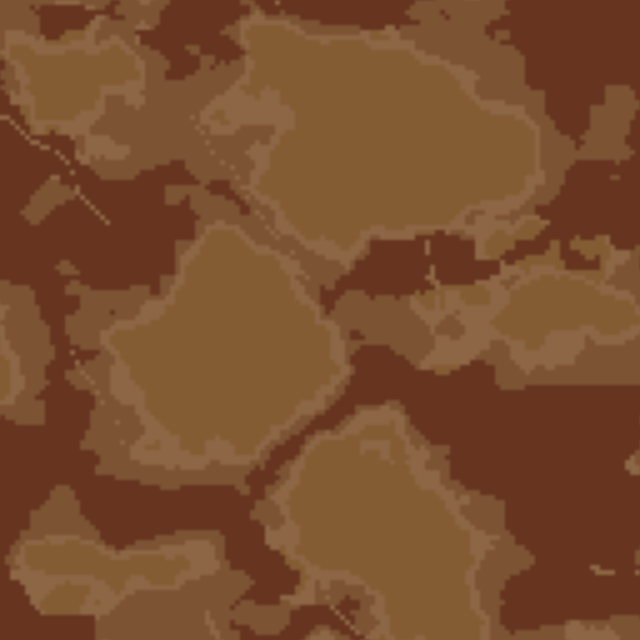
Write a WebGL 1 fragment shader that draws this texture.

```glsl
precision highp float;

uniform vec2 u_resolution;

const vec3 OCHRE = vec3(0.515, 0.360, 0.200);
const vec3 TAN   = vec3(0.550, 0.400, 0.270);
const vec3 BROWN = vec3(0.485, 0.325, 0.200);
const vec3 DARK  = vec3(0.400, 0.205, 0.120);

const float GRAIN = 128.0;                 // colour cells across the canvas
const vec2  BLOB_CELL = vec2(0.5, 0.3333); // spacing of the ochre blobs
const vec2  BLOB_RADIUS = vec2(0.155, 0.097);
const float SMALL_BLOB = 0.65;
const float LARGE_BLOB = 1.30;
const float WARP = 0.30;
const float RAGGED = 0.012;
const float RIM_WIDTH = 0.022;
const float DARK_GAP = 0.036;              // least distance from blob to dark
const float DARK_LEVEL = 0.070;
const float DARK_NOISE = 0.30;
const float PATCH_LEVEL = 0.62;
const float CORE_LEVEL = 0.70;
const float CRACK_WIDTH = 0.011;
const float CRACK_COVER = 0.53;

float hash(vec2 p) {
  return fract(sin(dot(p, vec2(127.1, 311.7))) * 43758.5453);
}

float noise(vec2 p) {
  vec2 i = floor(p);
  vec2 f = fract(p);
  f = f * f * (3.0 - 2.0 * f);
  float low = mix(hash(i), hash(i + vec2(1.0, 0.0)), f.x);
  float high = mix(hash(i + vec2(0.0, 1.0)), hash(i + 1.0), f.x);
  return mix(low, high, f.y);
}

float fbm(vec2 p) {
  float sum = 0.0;
  float weight = 0.5;
  for (int i = 0; i < 4; i++) {
    sum += weight * noise(p);
    p = p * 2.03 + 17.3;
    weight *= 0.5;
  }
  return sum / 0.9375;
}

// Approximate signed distance to an ellipse
float ellipse(vec2 p, vec2 r) {
  float k = length(p / r);
  return k * (k - 1.0) / (length(p / (r * r)) + 0.001);
}

// Distance to staggered blobs, large and small in turn
float blobs(vec2 p) {
  vec2 home = floor(p / BLOB_CELL);
  float nearest = 1.0;
  for (int y = -1; y <= 1; y++) {
    for (int x = -1; x <= 1; x++) {
      vec2 id = home + vec2(float(x), float(y));
      vec2 jitter = vec2(hash(id + 3.7), hash(id + 9.1)) - 0.5;
      float stagger = 0.5 * mod(id.y, 2.0) - 0.25;
      vec2 center = (id + 0.5 + vec2(stagger, 0.0) + 0.25 * jitter) * BLOB_CELL;
      float size = mix(SMALL_BLOB, LARGE_BLOB, mod(id.x + id.y, 2.0));
      nearest = min(nearest, ellipse(p - center, BLOB_RADIUS * size));
    }
  }
  return nearest;
}

vec3 camouflage(vec2 p) {
  vec2 warp = vec2(fbm(p * 6.0 + 4.2), fbm(p * 6.0 + 31.8)) - 0.5;
  float d = blobs(p + WARP * warp);
  d += RAGGED * (noise(p * 55.0) - 0.5);

  // Dark hollows between the blobs
  float hollow = d + DARK_NOISE * (fbm(p * vec2(5.0, 7.0) + 52.6) - 0.5);
  bool isDark = hollow > DARK_LEVEL && d > DARK_GAP;
  vec3 color = isDark ? DARK : BROWN;

  // Tan islands with ochre cores
  float patches = fbm(p * vec2(8.0, 6.0) + 71.4);
  if (!isDark && patches > PATCH_LEVEL) {
    color = patches > CORE_LEVEL ? OCHRE : TAN;
  }

  // Thin broken cracks
  vec2 slant = vec2(p.x + 0.6 * p.y, p.y + 0.5 * p.x);
  float crack = abs(noise(slant * 4.5 + 0.5 * warp + 23.9) - 0.5);
  if (crack < CRACK_WIDTH && noise(p * 7.0 + 88.2) > CRACK_COVER) color = TAN;

  // Blobs and their pale rims
  if (d < RIM_WIDTH) color = TAN;
  if (d < 0.0) color = OCHRE;
  return color;
}

void main() {
  vec2 uv = gl_FragCoord.xy / u_resolution;

  // Blend neighbouring grains for soft, stepped edges
  vec2 grid = uv * GRAIN - 0.5;
  vec2 cell = floor(grid) + 0.5;
  vec2 f = smoothstep(0.0, 1.0, fract(grid));
  vec3 low = mix(camouflage(cell / GRAIN),
                 camouflage((cell + vec2(1.0, 0.0)) / GRAIN), f.x);
  vec3 high = mix(camouflage((cell + vec2(0.0, 1.0)) / GRAIN),
                  camouflage((cell + 1.0) / GRAIN), f.x);
  gl_FragColor = vec4(mix(low, high, f.y), 1.0);
}
```
